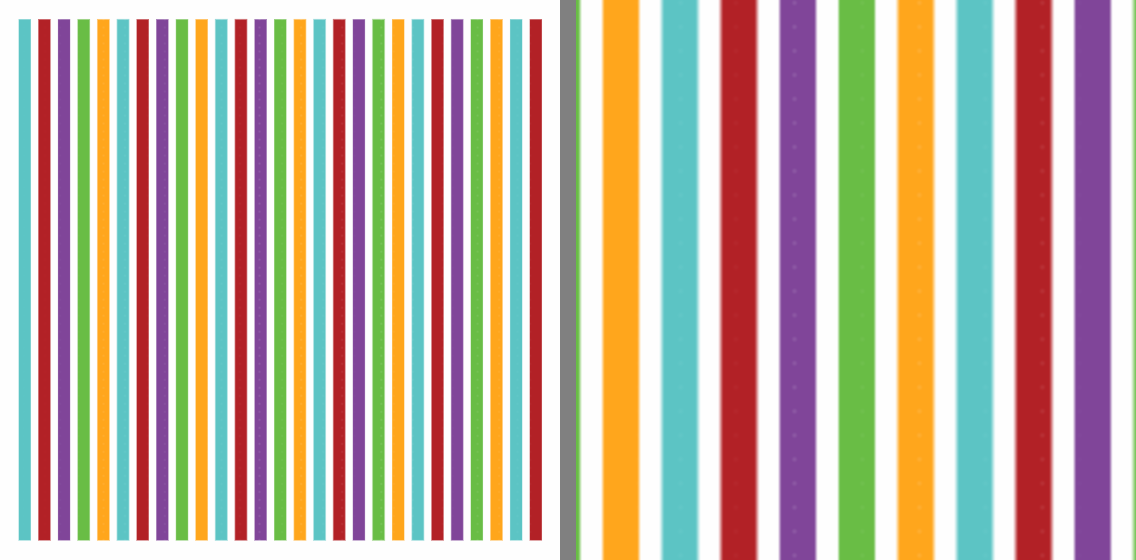
Left: the whole. Right: its middle third, enlarged.
Reproduce this pattern procedurally as a Shadertoy shader.

```glsl
// Twenty-seven upright stripes in five cycling colours on a white square with a margin.

const float STRIPE_COUNT = 27.0;
const float FIRST_CENTER = 0.0442;   // x of the first stripe's axis
const float PITCH        = 0.0351;   // distance between stripe axes
const float HALF_WIDTH   = 0.0108;
const float BOTTOM       = 0.0350;
const float TOP          = 0.9655;
const float EDGE_SOFT    = 0.0012;   // least blur of the stripe edges
const float SOFT_VARY    = 0.0010;   // extra blur, differing per stripe
const float SPECK_PITCH  = 0.0143;   // vertical spacing of the faint specks
const float SPECK_RADIUS = 0.0018;
const float SPECK_AMOUNT = 0.10;

const vec3 PAPER = vec3(0.996);
const vec3 PALETTE[5] = vec3[5](
    vec3(0.36, 0.77, 0.77),   // turquoise
    vec3(0.70, 0.13, 0.15),   // red
    vec3(0.50, 0.27, 0.60),   // purple
    vec3(0.41, 0.74, 0.27),   // green
    vec3(1.00, 0.65, 0.11));  // orange

float hash(float n) {
    return fract(sin(n * 12.9898) * 43758.5453);
}

// Signed distance to an axis-aligned box
float boxDistance(vec2 p, vec2 halfSize) {
    vec2 d = abs(p) - halfSize;
    return length(max(d, 0.0)) + min(max(d.x, d.y), 0.0);
}

void mainImage(out vec4 fragColor, in vec2 fragCoord) {
    vec2 uv = fragCoord / iResolution.xy;
    float pixel = 1.0 / min(iResolution.x, iResolution.y);

    // Nearest stripe and the position relative to its middle
    float index = clamp(round((uv.x - FIRST_CENTER) / PITCH), 0.0, STRIPE_COUNT - 1.0);
    vec2 local = uv - vec2(FIRST_CENTER + index * PITCH, 0.5 * (BOTTOM + TOP));

    // Stripe body with slightly uneven edge softness
    float dist = boxDistance(local, vec2(HALF_WIDTH, 0.5 * (TOP - BOTTOM)));
    float soft = max(0.75 * pixel, EDGE_SOFT + SOFT_VARY * hash(index));
    float cover = 1.0 - smoothstep(-soft, soft, dist);

    // Faint pale specks in a column, at a different offset on each stripe
    float column = (hash(index + 31.0) - 0.5) * 2.0 * HALF_WIDTH;
    float row = (fract(uv.y / SPECK_PITCH) - 0.5) * SPECK_PITCH;
    float speck = 1.0 - smoothstep(0.0, SPECK_RADIUS + pixel, length(vec2(local.x - column, row)));
    speck *= SPECK_AMOUNT * hash(index + 57.0);

    vec3 ink = mix(PALETTE[int(index) % 5], PAPER, speck);
    fragColor = vec4(mix(PAPER, ink, cover), 1.0);
}
```
